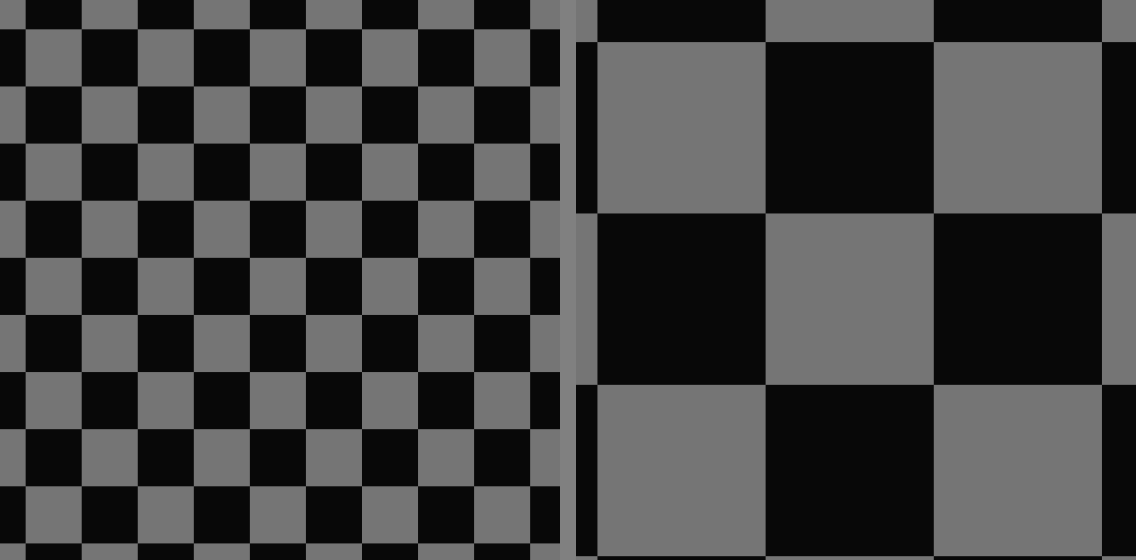
Left, the full canvas; right, a detail of the centre.
Give the GLSL for this pattern, as a Shadertoy shader.

```glsl
// A flat two-tone checkerboard with cells slightly taller than wide.
// Each axis gives a signed distance to its nearest cell edge, alternating in
// sign from cell to cell; the product of both selects the tone, box filtered.

#define CELL_SIZE  vec2(0.1001, 0.1020)   // cell width and height, canvas units
#define FIRST_EDGE vec2(0.0458, 0.0296)   // first edges from the lower left
#define DARK_TONE  vec3(0.03)
#define LIGHT_TONE vec3(0.46)

// Triangle wave per axis: positive in even cells, negative in odd ones
vec2 signedEdgeDistance(vec2 cellPos) {
    return abs(mod(cellPos - 0.5, 2.0) - 1.0) - 0.5;
}

// Coverage of the light cells over a pixel of the given size
float checkerCoverage(vec2 uv, vec2 pixelSize) {
    vec2 edgeDist = signedEdgeDistance((uv - FIRST_EDGE) / CELL_SIZE) * CELL_SIZE;
    vec2 side = clamp(2.0 * edgeDist / pixelSize, -1.0, 1.0);
    return 0.5 + 0.5 * side.x * side.y;
}

void mainImage(out vec4 fragColor, in vec2 fragCoord) {
    vec2 uv = fragCoord / iResolution.xy;
    float light = checkerCoverage(uv, 1.0 / iResolution.xy);
    fragColor = vec4(mix(DARK_TONE, LIGHT_TONE, light), 1.0);
}
```
